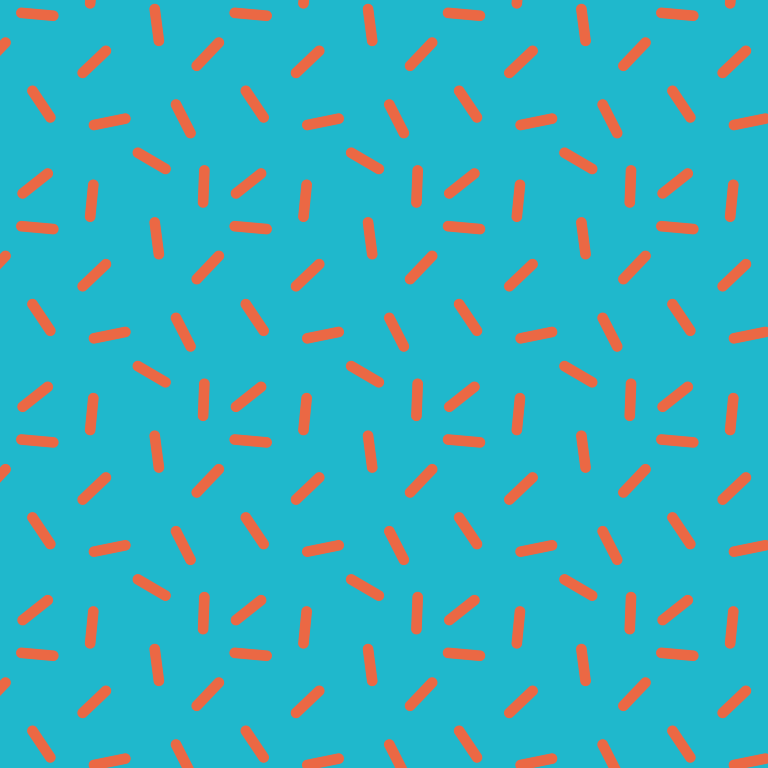
A three.js fragment shader for this pattern:

```glsl
// Coral round-ended sprinkles scattered on a turquoise ground, in a repeating tile.
varying vec2 vUv;

const vec3 GROUND = vec3(0.12, 0.72, 0.80);
const vec3 CORAL = vec3(0.922, 0.408, 0.267);
const float REPEATS = 3.6;        // tiles across and down
const float HALF_LENGTH = 0.075;  // stick core, in tile units
const float RADIUS = 0.025;       // half the stick width, in tile units
const int STICKS = 11;

// Each stick in the tile: centre x, centre y (downward), angle in radians
const vec3 LAYOUT[STICKS] = vec3[STICKS](
  vec3(0.175, 0.067, 0.09),
  vec3(0.735, 0.117, 1.44),
  vec3(0.974, 0.254, -0.81),
  vec3(0.442, 0.290, -0.76),
  vec3(0.194, 0.488, 0.98),
  vec3(0.859, 0.557, 1.10),
  vec3(0.514, 0.571, -0.20),
  vec3(0.711, 0.754, 0.53),
  vec3(0.165, 0.860, -0.67),
  vec3(0.955, 0.874, 1.61),
  vec3(0.430, 0.941, 1.67)
);

// Shortest offset on a tile whose opposite edges join
vec2 wrapOffset(vec2 offset) {
  return offset - floor(offset + 0.5);
}

// Signed distance to a round-ended stick centred at the origin
float stickDistance(vec2 p, float angle) {
  vec2 axis = vec2(cos(angle), sin(angle));
  float along = clamp(dot(p, axis), -HALF_LENGTH, HALF_LENGTH);
  return length(p - axis * along) - RADIUS;
}

void main() {
  // Tiles are anchored at the top left corner
  vec2 p = vec2(vUv.x, 1.0 - vUv.y) * REPEATS;

  // Nearest stick
  float d = 1.0;
  for (int i = 0; i < STICKS; i++) {
    vec3 stick = LAYOUT[i];
    d = min(d, stickDistance(wrapOffset(p - stick.xy), stick.z));
  }

  // Smooth edge about one screen sample wide
  float edge = 0.6 * max(fwidth(p.x), fwidth(p.y));
  float cover = 1.0 - smoothstep(-edge, edge, d);
  gl_FragColor = vec4(mix(GROUND, CORAL, cover), 1.0);
}
```
